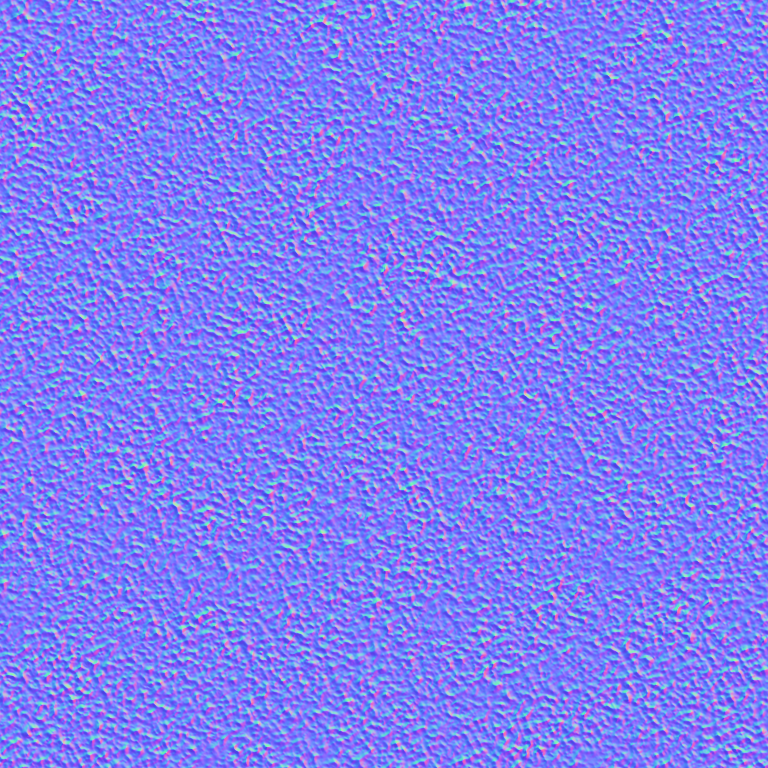
Write a WebGL 1 fragment shader that draws this texture map.

```glsl
precision highp float;

uniform vec2 u_resolution;

// Grain cells across the canvas and the slope each layer adds
const vec3 GRAIN_FREQ = vec3(62.0, 122.0, 200.0);
const vec3 GRAIN_SLOPE = vec3(0.25, 0.80, 0.45);
const vec2 GRAIN_STRETCH = vec2(0.92, 1.0);  // below 1 widens grains on that axis
const float GRAIN_PEAK = 1.2;                // raises tops, flattens hollows
const float RELIEF = 0.72;                   // overall steepness
const vec2 SLOPE_SKEW = vec2(0.50, 0.42);    // sharpens faces turned right and up
const vec2 SLOPE_VARIANCE = vec2(0.10, 0.11);
const vec2 PATCH_FREQ = vec2(11.0, 34.0);    // calm and rough areas
const float PATCH_CONTRAST = 0.6;
const float MIN_ROUGHNESS = 0.4;
const float SAMPLE_STEP = 0.0010;            // half width of the slope filter

// Random vector in -1..1 for a lattice cell
vec2 hash22(vec2 cell) {
  vec3 q = fract(cell.xyx * vec3(0.1031, 0.1030, 0.0973));
  q += dot(q, q.yzx + 33.33);
  return fract((q.xx + q.yz) * q.zy) * 2.0 - 1.0;
}

float cornerRamp(vec2 cell, vec2 local, vec2 corner) {
  return dot(hash22(cell + corner), local - corner);
}

float gradientNoise(vec2 p) {
  vec2 cell = floor(p);
  vec2 f = p - cell;
  vec2 s = f * f * f * (f * (f * 6.0 - 15.0) + 10.0);
  float low = mix(cornerRamp(cell, f, vec2(0.0, 0.0)),
                  cornerRamp(cell, f, vec2(1.0, 0.0)), s.x);
  float high = mix(cornerRamp(cell, f, vec2(0.0, 1.0)),
                   cornerRamp(cell, f, vec2(1.0, 1.0)), s.x);
  return mix(low, high, s.y);
}

vec2 rotate(vec2 p, float angle) {
  float c = cos(angle);
  float s = sin(angle);
  return vec2(c * p.x - s * p.y, s * p.x + c * p.y);
}

// Plaster height; layers are turned apart to hide the lattice
float surfaceHeight(vec2 uv) {
  vec2 p = uv * GRAIN_STRETCH;
  vec3 layers = vec3(
    gradientNoise(rotate(p, 0.5) * GRAIN_FREQ.x + 71.3),
    gradientNoise(rotate(p, -0.4) * GRAIN_FREQ.y + 213.7),
    gradientNoise(rotate(p, 1.1) * GRAIN_FREQ.z + 437.1));
  layers += GRAIN_PEAK * layers * layers;
  return dot(layers, GRAIN_SLOPE / GRAIN_FREQ);
}

// Local strength of the grain
float roughness(vec2 uv) {
  float area = gradientNoise(rotate(uv, 0.3) * PATCH_FREQ.x + 17.9)
             + gradientNoise(rotate(uv, -0.7) * PATCH_FREQ.y + 153.2);
  return max(MIN_ROUGHNESS, 1.0 + PATCH_CONTRAST * area);
}

void main() {
  vec2 uv = gl_FragCoord.xy / u_resolution;
  vec2 stepX = vec2(SAMPLE_STEP, 0.0);
  vec2 stepY = stepX.yx;

  // Central differences give the facing direction of the surface
  vec2 slope = vec2(surfaceHeight(uv - stepX) - surfaceHeight(uv + stepX),
                    surfaceHeight(uv - stepY) - surfaceHeight(uv + stepY));
  slope *= RELIEF * roughness(uv) / (2.0 * SAMPLE_STEP);
  slope += SLOPE_SKEW * (slope * slope - SLOPE_VARIANCE);

  // Pack the unit normal into colour
  vec3 normal = normalize(vec3(slope, 1.0));
  gl_FragColor = vec4(normal * 0.5 + 0.5, 1.0);
}
```
